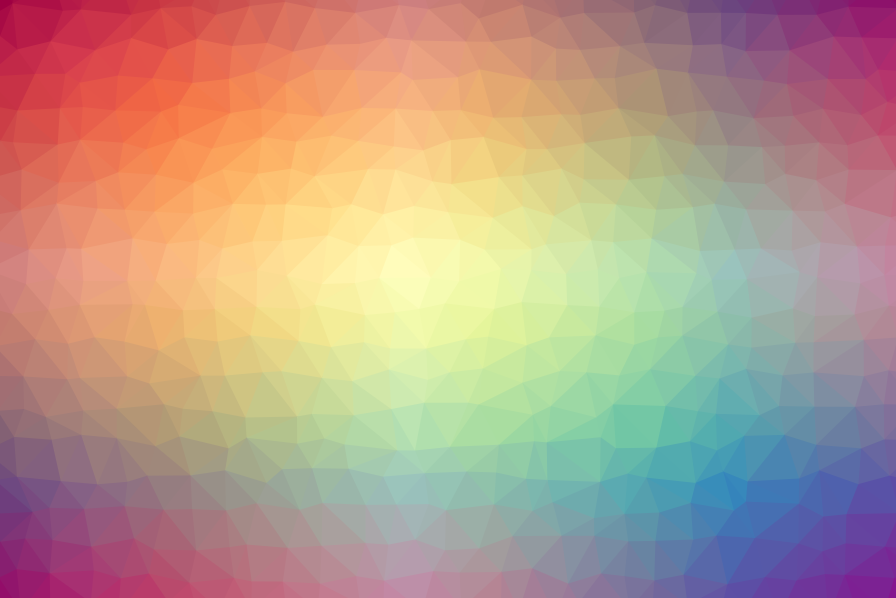
A WebGL 2 fragment shader for this background:

```glsl
#version 300 es
precision highp float;
// Low-poly mesh of flat triangles, tinted by a rainbow blended across both axes.

#define CELL 0.0557              // mesh spacing, in canvas heights
#define JITTER vec2(0.36, 0.25)  // vertex displacement, in cells
#define ORIGIN vec2(0.3, 0.35)   // mesh offset, in cells
#define SEED 17.0
#define STOPS 12

uniform vec2 u_resolution;
out vec4 fragColor;

const vec3 RAINBOW[STOPS] = vec3[STOPS](
  vec3(0.62, 0.00, 0.26), vec3(0.84, 0.24, 0.31), vec3(0.96, 0.43, 0.26),
  vec3(0.99, 0.68, 0.38), vec3(1.00, 0.88, 0.55), vec3(1.00, 1.00, 0.75),
  vec3(0.90, 0.96, 0.60), vec3(0.67, 0.87, 0.64), vec3(0.40, 0.76, 0.65),
  vec3(0.20, 0.53, 0.74), vec3(0.37, 0.31, 0.64), vec3(0.52, 0.08, 0.56));

vec2 hash2(vec2 p) {
  vec3 q = fract(vec3(p.xyx + SEED) * vec3(0.1031, 0.1030, 0.0973));
  q += dot(q, q.yzx + 33.33);
  return fract((q.xx + q.yz) * q.zy);
}

float cross2(vec2 a, vec2 b) { return a.x * b.y - a.y * b.x; }

vec2 vertexAt(vec2 id) { return id + JITTER * (2.0 * hash2(id) - 1.0); }

vec3 rainbow(float t) {
  float s = clamp(t, 0.0, 1.0) * float(STOPS - 1);
  int i = min(int(s), STOPS - 2);
  return mix(RAINBOW[i], RAINBOW[i + 1], s - float(i));
}

// Blend of a left-to-right and a top-to-bottom rainbow
vec3 fieldColor(vec2 meshPos) {
  vec2 uv = (meshPos - ORIGIN) * CELL;
  uv.x *= u_resolution.y / u_resolution.x;
  return 0.5 * (rainbow(uv.x) + rainbow(1.0 - uv.y));
}

// Signed distance to the line a-b, positive on its left
float leftOf(vec2 p, vec2 a, vec2 b) {
  return cross2(normalize(b - a), p - a);
}

// Flat triangle colour, weighted by its soft pixel coverage
vec4 facet(vec2 p, vec2 a, vec2 b, vec2 c, float pixel) {
  float inside = min(leftOf(p, a, b), min(leftOf(p, b, c), leftOf(p, c, a)));
  float cover = clamp(0.5 + inside / pixel, 0.0, 1.0);
  return cover > 0.0 ? vec4(fieldColor((a + b + c) / 3.0), 1.0) * cover : vec4(0.0);
}

// Delaunay rule: true when the angles at b and d sum to at most a half turn
bool splitAlongAC(vec2 a, vec2 b, vec2 c, vec2 d) {
  float sinB = cross2(c - b, a - b), cosB = dot(c - b, a - b);
  float sinD = cross2(a - d, c - d), cosD = dot(a - d, c - d);
  return sinB * cosD + cosB * sinD >= 0.0;
}

void main() {
  vec2 p = gl_FragCoord.xy / u_resolution.y / CELL + ORIGIN;
  float pixel = 1.0 / (u_resolution.y * CELL);
  vec4 sum = vec4(0.0);

  // Gather the triangles of all nearby quads
  for (int y = -1; y <= 1; y++) {
    for (int x = -1; x <= 1; x++) {
      vec2 id = floor(p) + vec2(x, y);
      vec2 a = vertexAt(id);
      vec2 b = vertexAt(id + vec2(1.0, 0.0));
      vec2 c = vertexAt(id + vec2(1.0, 1.0));
      vec2 d = vertexAt(id + vec2(0.0, 1.0));
      if (splitAlongAC(a, b, c, d)) {
        sum += facet(p, a, b, c, pixel) + facet(p, a, c, d, pixel);
      } else {
        sum += facet(p, a, b, d, pixel) + facet(p, b, c, d, pixel);
      }
    }
  }
  fragColor = vec4(sum.rgb / max(sum.a, 1e-4), 1.0);
}
```
